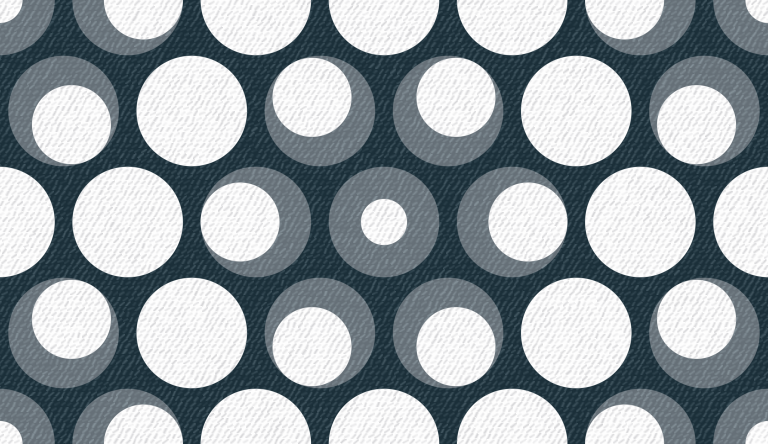
This pattern is drawn by a WebGL 1 fragment shader. Its source:

```glsl
precision highp float;
// Discs on a hexagonal lattice, grouped into rosettes: a small pupil in the middle,
// six pupils pushed outward around it, then solid white discs.
// Every surface is covered with the slanted flecks of a woven cloth.

uniform vec2 u_resolution;

#define SPACING 0.28868        // distance between disc centres, canvas height = 1
#define DISC_RADIUS 0.1245
#define PUPIL_RADIUS 0.0890
#define CORE_RADIUS 0.0520
#define PUPIL_SHIFT 0.0355     // outward push of the pupils in the first ring
#define WEAVE_CELLS vec2(72.0, 84.0)
#define WEAVE_WARP 0.0035
#define FLECK_WIDTH 0.17

const vec3 DARK = vec3(0.105, 0.185, 0.225);
const vec3 DARK_FLECK = vec3(0.25, 0.33, 0.37);
const vec3 GREY = vec3(0.40, 0.44, 0.47);
const vec3 GREY_FLECK = vec3(0.51, 0.56, 0.59);
const vec3 WHITE = vec3(0.995);
const vec3 WHITE_FLECK = vec3(0.82, 0.82, 0.83);

float hash(vec2 p) {
  vec3 q = fract(vec3(p.xyx) * 0.1031);
  q += dot(q, q.yzx + 33.33);
  return fract((q.x + q.y) * q.z);
}

vec2 gradient(vec2 cell) {
  float angle = 6.28318 * hash(cell);
  return vec2(cos(angle), sin(angle));
}

float gradientNoise(vec2 p) {
  vec2 i = floor(p), f = fract(p);
  vec2 w = f * f * f * (f * (f * 6.0 - 15.0) + 10.0);
  vec2 e = vec2(1.0, 0.0);
  float low = mix(dot(gradient(i), f), dot(gradient(i + e), f - e), w.x);
  float high = mix(dot(gradient(i + e.yx), f - e.yx),
                   dot(gradient(i + 1.0), f - 1.0), w.x);
  return mix(low, high, w.y);
}

// Nearest point of a centred rectangular lattice
vec2 nearestCentre(vec2 p, vec2 period) {
  vec2 corner = floor(p / period + 0.5) * period;
  vec2 middle = (floor(p / period) + 0.5) * period;
  return distance(p, corner) < distance(p, middle) ? corner : middle;
}

float segmentDistance(vec2 p, vec2 a, vec2 b) {
  vec2 ab = b - a;
  return length(p - a - ab * clamp(dot(p - a, ab) / dot(ab, ab), 0.0, 1.0));
}

float discMask(vec2 p, float radius, float pixel) {
  return 1.0 - smoothstep(-0.7 * pixel, 0.7 * pixel, length(p) - radius);
}

// Bricked rows of short slanted threads with uneven length and strength
float weave(vec2 p, float pixel) {
  vec2 warp = vec2(gradientNoise(p * 38.0), gradientNoise(p * 38.0 + 17.0));
  vec2 q = (p + WEAVE_WARP * warp) * WEAVE_CELLS;
  q.x += 0.5 * mod(floor(q.y), 2.0);
  vec2 cell = floor(q);
  vec2 local = fract(q) - 0.5;
  float chance = hash(cell + 200.0);
  float lean = mix(0.12, 0.34, hash(cell + 251.0));
  vec2 tip = vec2(lean, mix(0.18, 0.36, chance));
  float soft = 0.12 + 0.5 * pixel * WEAVE_CELLS.y;
  float thread = segmentDistance(local, -tip, tip) - FLECK_WIDTH;
  float strength = mix(0.45, 1.0, chance) + 0.4 * gradientNoise(p * 60.0 + 41.0);
  return strength * (1.0 - smoothstep(-soft, soft, thread));
}

void main() {
  float pixel = 1.0 / u_resolution.y;
  vec2 p = (gl_FragCoord.xy - 0.5 * u_resolution) * pixel;

  // Disc lattice and the rosette each disc belongs to
  vec2 period = SPACING * vec2(1.0, 1.7320508);
  vec2 centre = nearestCentre(p, period);
  vec2 fromRosette = centre - nearestCentre(centre, period * vec2(6.0, 2.0));
  float ring = length(fromRosette) / SPACING;

  // White part: core, shifted pupil or full disc, by ring
  float whiteRadius = DISC_RADIUS;
  vec2 shift = vec2(0.0);
  if (ring < 0.5) {
    whiteRadius = CORE_RADIUS;
  } else if (ring < 1.5) {
    whiteRadius = PUPIL_RADIUS;
    shift = normalize(fromRosette) * PUPIL_SHIFT;
  }
  vec2 local = p - centre;
  float disc = discMask(local, DISC_RADIUS, pixel);
  float white = discMask(local - shift, whiteRadius, pixel);

  // Solid discs skip the grey layer so that their rims stay clean
  float grey = ring < 1.5 ? disc : 0.0;
  float fleck = clamp(weave(p, pixel), 0.0, 1.0);
  vec3 color = mix(DARK, DARK_FLECK, fleck);
  color = mix(color, mix(GREY, GREY_FLECK, fleck), grey);
  color = mix(color, mix(WHITE, WHITE_FLECK, fleck * 0.85), white);
  gl_FragColor = vec4(color, 1.0);
}
```
